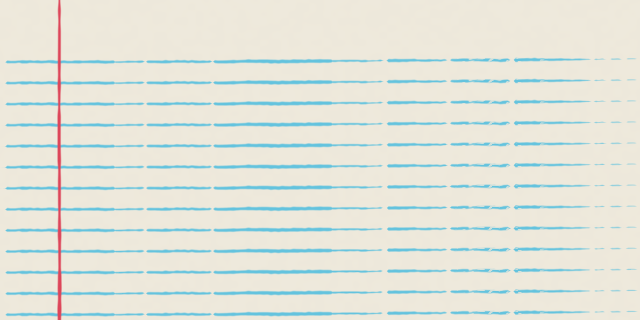
Give the GLSL for this pattern, as a WebGL 1 fragment shader.

```glsl
precision highp float;
// Ruled notebook paper: worn blue brush lines crossed by a red margin.
// One brush profile along x, built from tapered strokes, is repeated down
// the page; value noise roughens the edges and wears the right-hand side.

#define FIRST_LINE 0.1935
#define SPACING 0.0658
#define LINE_RISE 0.0025
#define MARGIN_X 0.1862
#define SOFTNESS 0.0032
#define ROUGHNESS 0.0022
#define PAPER vec3(0.932, 0.912, 0.860)
#define BLUE vec3(0.390, 0.765, 0.870)
#define RED vec3(0.865, 0.270, 0.350)

uniform vec2 u_resolution;

float hash(vec2 p) {
  return fract(sin(dot(p, vec2(127.1, 311.7))) * 43758.5453);
}

float noise(vec2 p) {
  vec2 cell = floor(p);
  vec2 f = fract(p);
  f = f * f * (3.0 - 2.0 * f);
  float low = mix(hash(cell), hash(cell + vec2(1.0, 0.0)), f.x);
  float high = mix(hash(cell + vec2(0.0, 1.0)), hash(cell + vec2(1.0, 1.0)), f.x);
  return mix(low, high, f.y);
}

// Half width of a stroke from a to b; negative means no ink.
float stroke(float x, float a, float b, float startWidth, float endWidth) {
  float ends = smoothstep(a - 0.004, a + 0.008, x) * (1.0 - smoothstep(b - 0.012, b + 0.004, x));
  float width = mix(startWidth, endWidth, clamp((x - a) / (b - a), 0.0, 1.0));
  return mix(-SOFTNESS, width, ends);
}

// The shared brush profile: long strokes, then broken dashes.
float brushWidth(float x) {
  float w = stroke(x, 0.016, 0.365, 0.0038, 0.0044);
  w = max(w, stroke(x, 0.355, 0.455, 0.0026, 0.0032));
  w = max(w, stroke(x, 0.455, 0.665, 0.0042, 0.0036));
  w = max(w, stroke(x, 0.665, 1.045, 0.0046, 0.0054));
  w = max(w, stroke(x, 1.020, 1.200, 0.0034, 0.0020));
  w = max(w, stroke(x, 1.208, 1.402, 0.0050, 0.0022));
  w = max(w, stroke(x, 1.405, 1.597, 0.0034, 0.0050));
  w = max(w, stroke(x, 1.605, 1.850, 0.0058, 0.0012));
  float dash = stroke(fract((x - 1.85) / 0.05) * 0.05, 0.006, 0.045, 0.0016, 0.0010);
  return max(w, mix(-SOFTNESS, dash, step(1.85, x)));
}

float ink(float distanceToAxis, float halfWidth) {
  float soft = max(SOFTNESS, 0.7 / u_resolution.y);
  return 1.0 - smoothstep(halfWidth - soft, halfWidth + soft, distanceToAxis);
}

void main() {
  vec2 p = gl_FragCoord.xy / u_resolution.y;
  float aspect = u_resolution.x / u_resolution.y;
  float x = p.x * 2.0 / aspect;
  float down = 1.0 - p.y;

  // Paper with a faint mottling
  vec3 color = PAPER + 0.006 * (noise(p * 45.0) - 0.5);

  // Blue rules, rising slightly to the right
  float t = down - FIRST_LINE + LINE_RISE * x * x;
  float row = max(0.0, floor(t / SPACING + 0.5));
  float local = t - row * SPACING;
  local += 0.0018 * (noise(vec2(x * 14.0, 3.0)) - 0.5);
  float side = step(0.0, local);
  float width = brushWidth(x);
  width += ROUGHNESS * (noise(vec2(x * 85.0, side * 9.0 + 20.0)) - 0.5);

  // Bare flecks where the brush runs dry
  float dry = smoothstep(1.36, 1.44, x) * (1.0 - smoothstep(1.66, 1.74, x));
  float fleck = smoothstep(0.64, 0.86, noise(vec2(x * 75.0 + local * 60.0, local * 260.0 + 40.0)));
  float rule = ink(abs(local), width) * (1.0 - 0.75 * dry * fleck);
  rule *= 1.0 - 0.25 * smoothstep(1.75, 1.95, x);
  color = mix(color, BLUE, rule);

  // Red margin, a little heavier towards the foot
  float wobble = 0.003 * (noise(vec2(down * 9.0, 7.0)) - 0.5);
  float marginAxis = MARGIN_X - 0.0012 * down + wobble;
  float marginWidth = mix(0.0036, 0.0052, down) + ROUGHNESS * (noise(vec2(down * 30.0, 15.0)) - 0.5);
  color = mix(color, RED, ink(abs(x - marginAxis), marginWidth));

  gl_FragColor = vec4(color, 1.0);
}
```
